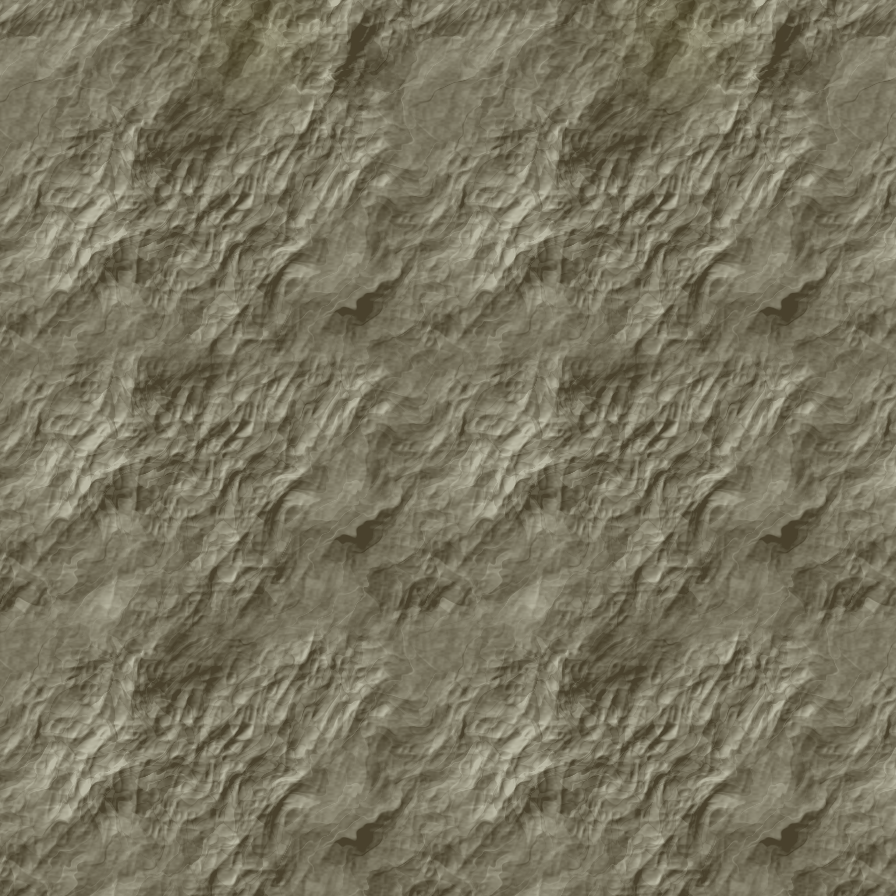
Write a WebGL 1 fragment shader that draws this texture.

```glsl
precision highp float;

uniform vec2 u_resolution;

const float TILE_WIDTH = 0.474;
const vec3 SHADOW_COLOR = vec3(0.25, 0.22, 0.14);
const vec3 LIGHT_COLOR = vec3(0.69, 0.68, 0.60);
const vec3 OLIVE_STAIN = vec3(0.0, 0.0, -0.025);

float hash(vec2 cell) {
  vec3 v = fract(cell.xyx * 0.1031);
  v += dot(v, v.yzx + 33.33);
  return fract((v.x + v.y) * v.z);
}

// Value noise that wraps in x after the given number of cells
float noise(vec2 p, float period) {
  vec2 cell = floor(p);
  vec2 f = p - cell;
  f = f * f * (3.0 - 2.0 * f);
  float x0 = mod(cell.x, period);
  float x1 = mod(cell.x + 1.0, period);
  float top = mix(hash(vec2(x0, cell.y)), hash(vec2(x1, cell.y)), f.x);
  float bottom = mix(hash(vec2(x0, cell.y + 1.0)), hash(vec2(x1, cell.y + 1.0)), f.x);
  return mix(top, bottom, f.y);
}

// Lattice sheared and stretched along the rising diagonal
vec2 slanted(vec2 p, float cells, float slant) {
  return vec2(p.x + slant * p.y, p.y * (1.0 - 0.45 * slant)) * cells;
}

vec2 warp(vec2 p, float cells, float amount) {
  vec2 offset = vec2(noise(p * cells + vec2(0.0, 31.0), cells),
                     noise(p * cells + vec2(0.0, 67.0), cells));
  return p + amount * (offset - 0.5);
}

vec2 jagged(vec2 p, float amount) {
  vec2 q = warp(warp(p, 8.0, amount), 23.0, 0.45 * amount);
  return warp(q, 61.0, 0.25 * amount);
}

// Tilted flat facets: x is brightness, y marks the creases between them
vec2 facets(vec2 p, float cells, float slant, float seed, float edge) {
  vec2 q = slanted(p, cells, slant);
  vec2 cell = floor(q);
  vec2 nearest = vec2(9.0, 0.0);
  vec2 second = nearest;
  for (int j = -1; j <= 1; j++) {
    for (int i = -1; i <= 1; i++) {
      vec2 site = cell + vec2(float(i), float(j));
      vec2 key = vec2(mod(site.x, cells), site.y + seed);
      vec2 d = q - site - vec2(hash(key), hash(key + 37.0));
      vec2 tilt = vec2(hash(key + 13.0), hash(key + 29.0)) - 0.5;
      vec2 candidate = vec2(length(d), hash(key + 71.0) - 0.5 + dot(d, tilt));
      if (candidate.x < nearest.x) {
        second = nearest;
        nearest = candidate;
      } else if (candidate.x < second.x) {
        second = candidate;
      }
    }
  }
  float gap = second.x - nearest.x;
  float middle = 0.5 * (nearest.y + second.y);
  return vec2(mix(middle, nearest.y, smoothstep(0.0, edge, gap)), 1.0 - smoothstep(0.0, edge, gap));
}

// Sum of creased layers, finer ones less slanted
float crumpleHeight(vec2 p) {
  vec2 q = warp(p, 9.0, 0.03);
  float height = 0.0;
  float cells = 7.0;
  float slant = 0.9;
  float amplitude = 0.13;
  for (int i = 0; i < 4; i++) {
    float n = noise(slanted(q, cells, slant) + vec2(0.0, cells * 3.0), cells);
    height += amplitude * (1.0 - abs(2.0 * n - 1.0));
    cells *= 2.0;
    slant *= 0.65;
    amplitude *= 0.55;
  }
  return height;
}

float slopeLight(vec2 p, float reach) {
  vec2 lightStep = vec2(0.7071) * reach;
  return (crumpleHeight(p + lightStep) - crumpleHeight(p - lightStep)) / (2.0 * reach);
}

// Lit rim with a soft shadow falling to the lower right
float fold(vec2 p, vec2 center, float angle, vec2 size) {
  vec2 d = p - center;
  d.x = fract(d.x + 0.5) - 0.5;
  vec2 along = vec2(cos(angle), -sin(angle));
  float across = dot(d, vec2(-along.y, along.x));
  float t = dot(d, along) / size.x;
  float shade = smoothstep(-0.003, 0.005, across) * exp(-max(across, 0.0) / size.y);
  float rim = (across + 0.014) / 0.014;
  return exp(-t * t) * (0.4 * exp(-rim * rim) - shade);
}

float majorFolds(vec2 q) {
  return fold(q, vec2(0.79, 0.16), 1.15, vec2(0.16, 0.08)) + fold(q, vec2(0.36, 0.29), 1.1, vec2(0.12, 0.10))
       + fold(q, vec2(0.61, 0.51), 0.9, vec2(0.15, 0.07)) + fold(q, vec2(0.23, 0.62), 0.7, vec2(0.23, 0.07))
       + fold(q, vec2(0.88, 0.70), 0.75, vec2(0.14, 0.07));
}

float rockTone(vec2 p) {
  vec2 q = jagged(p, 0.06);
  float rough = smoothstep(0.2, 0.8, noise(p * 5.0 + vec2(0.0, 12.0), 5.0));
  float broken = smoothstep(0.3, 0.7, noise(p * 13.0 + vec2(0.0, 7.0), 13.0));
  float broad = noise(slanted(p, 3.0, 0.8) + vec2(0.0, 43.0), 3.0) - 0.5;
  float grain = noise(p * vec2(120.0, 190.0), 120.0) - 0.5;
  vec2 slabs = facets(q, 6.0, 0.8, 11.0, 0.06);
  vec2 chips = facets(q, 15.0, 0.7, 83.0, 0.10);
  vec2 flakes = facets(q, 36.0, 0.35, 47.0, 0.20);
  float creases = 0.14 * chips.y * broken - 0.16 * slabs.y * (1.0 - broken) - 0.10 * flakes.y * rough;
  return 0.60 + mix(0.02, 0.10, rough) * slopeLight(p, 0.003) + 0.28 * broad + 0.47 * majorFolds(q)
       + 0.13 * grain + 0.18 * slabs.x + 0.20 * chips.x + mix(0.12, 0.26, rough) * flakes.x + creases;
}

void main() {
  vec2 p = vec2(gl_FragCoord.x / u_resolution.x, 1.0 - gl_FragCoord.y / u_resolution.y);
  // Three uneven rows of the same rock, blended at their seams
  float first = rockTone(p / TILE_WIDTH);
  float second = rockTone((p - vec2(0.0, 0.254)) / TILE_WIDTH);
  float third = rockTone((p - vec2(0.0, 0.592)) / TILE_WIDTH);
  float tone = mix(first, second, smoothstep(0.37, 0.43, p.y));
  tone = mix(tone, third, smoothstep(0.67, 0.73, p.y));
  // Stain near the top of each column
  vec2 stainOffset = vec2(fract(p.x / TILE_WIDTH - 0.1) - 0.5, p.y / TILE_WIDTH - 0.08);
  float stain = exp(-dot(stainOffset, stainOffset) * 40.0);
  vec3 color = mix(SHADOW_COLOR, LIGHT_COLOR, clamp(tone, 0.08, 1.1));
  gl_FragColor = vec4(color + OLIVE_STAIN * stain, 1.0);
}
```
